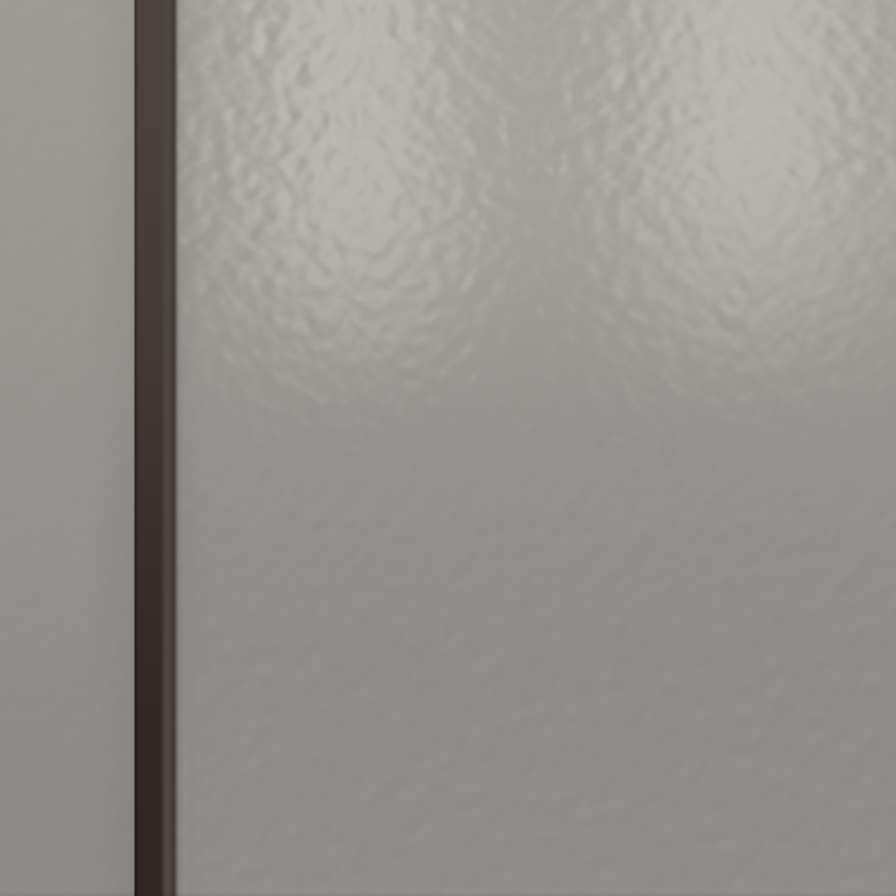
Write a Shadertoy shader that draws this texture.

```glsl
// Two satin-painted metal panels with a dark seam and rippled soft reflections.

const vec2 SEAM = vec2(0.150, 0.197);   // left and right edge of the gap
const float SEAM_FOLD = 0.182;          // where the inner side of the gap begins

vec2 hash22(vec2 p) {
    vec3 q = fract(vec3(p.xyx) * vec3(0.1031, 0.1030, 0.0973));
    q += dot(q, q.yzx + 33.33);
    return fract((q.xx + q.yz) * q.zy);
}

float cornerSlope(vec2 cell, vec2 offset) {
    return dot(hash22(cell) * 2.0 - 1.0, offset);
}

float gradientNoise(vec2 p) {
    vec2 i = floor(p), f = fract(p);
    vec2 u = f * f * f * (f * (f * 6.0 - 15.0) + 10.0);
    vec2 e = vec2(1.0, 0.0);
    float low = mix(cornerSlope(i, f), cornerSlope(i + e.xy, f - e.xy), u.x);
    float high = mix(cornerSlope(i + e.yx, f - e.yx), cornerSlope(i + e.xx, f - e.xx), u.x);
    return mix(low, high, u.y);
}

// Orange-peel height of the paint
float paintHeight(vec2 p) {
    mat2 turn = mat2(0.8, 0.6, -0.6, 0.8);
    vec2 q = turn * p;
    return gradientNoise(q * 47.0 + 17.0) + 0.45 * gradientNoise(turn * q * 88.0 + 53.0);
}

vec2 paintSlope(vec2 p, float stepSize) {
    vec2 e = vec2(stepSize, 0.0);
    return vec2(paintHeight(p + e.xy) - paintHeight(p - e.xy),
                paintHeight(p + e.yx) - paintHeight(p - e.yx));
}

// Tall light: a bell across, fading towards its lower end
float tallGlow(vec2 p, float centre, float width, float bottom, float top) {
    float d = (p.x - centre) / width;
    return exp(-d * d) * smoothstep(bottom, top, p.y);
}

float reflectedLight(vec2 p) {
    float left = tallGlow(p, 0.395, 0.135, 0.50, 0.78);
    float right = tallGlow(p, 0.835, 0.160, 0.49, 0.83);
    return left + right;
}

// Soft-edged band between two positions
float band(float x, float from, float to, float blur) {
    return smoothstep(from - blur, from + blur, x) * (1.0 - smoothstep(to - blur, to + blur, x));
}

vec3 leftPanel(vec2 p, float grain) {
    vec3 paint = mix(vec3(0.552, 0.547, 0.533), vec3(0.618, 0.608, 0.586),
                     smoothstep(0.0, 1.05, p.y));
    paint -= 0.022 * smoothstep(0.09, SEAM.x, p.x);
    return paint + grain;
}

vec3 rightPanel(vec2 p, vec2 slope, float grain) {
    // Broad ambient light, then the sharper lights bent by the ripples
    vec3 paint = mix(vec3(0.562, 0.556, 0.540), vec3(0.625, 0.614, 0.593),
                     smoothstep(0.25, 0.95, p.y));
    float light = reflectedLight(p + slope * 0.12);
    paint += light * vec3(0.105, 0.104, 0.101);

    // Shaded rim and a thin cool bevel beside the seam
    float fromRim = p.x - SEAM.y;
    paint -= 0.05 * exp(-max(fromRim, 0.0) / 0.012);
    paint += vec3(0.010, 0.016, 0.022) * band(p.x, 0.203, 0.209, 0.003) * (1.0 - p.y);
    return paint + grain;
}

vec3 seamColor(vec2 p) {
    vec3 deep = mix(vec3(0.195, 0.150, 0.138), vec3(0.300, 0.260, 0.248),
                    smoothstep(0.05, 1.0, p.y));
    vec3 side = mix(vec3(0.315, 0.275, 0.260), vec3(0.305, 0.275, 0.262), p.y);
    vec3 color = mix(deep, side, smoothstep(SEAM_FOLD - 0.004, SEAM_FOLD + 0.004, p.x));
    color *= 1.0 - 0.30 * band(p.x, SEAM.x - 0.002, SEAM.x + 0.003, 0.002);
    color *= 1.0 - 0.16 * band(p.x, 0.191, 0.196, 0.003);
    return color;
}

void mainImage(out vec4 fragColor, in vec2 fragCoord) {
    vec2 p = fragCoord / iResolution.xy;
    vec2 slope = paintSlope(p, 0.005);
    float grain = dot(slope, vec2(0.006, -0.010));

    vec3 color = mix(leftPanel(p, grain * 0.6), rightPanel(p, slope, grain),
                     smoothstep(SEAM.x, SEAM.y, p.x));
    float edgeBlur = mix(0.0015, 0.0035, step(SEAM_FOLD, p.x));
    color = mix(color, seamColor(p), band(p.x, SEAM.x, SEAM.y, edgeBlur));

    // Faint shadow along the bottom border
    color *= 1.0 - 0.05 * (1.0 - smoothstep(0.0, 0.006, p.y));
    fragColor = vec4(color, 1.0);
}
```
